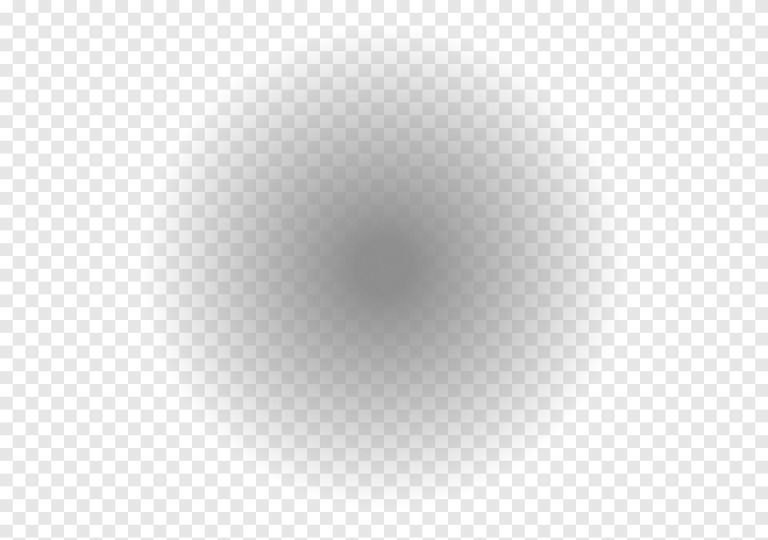
Reproduce this background procedurally as a WebGL 1 fragment shader.

```glsl
precision highp float;

uniform vec2 u_resolution;

// Lengths are fractions of the canvas height
const float CELL_SIZE = 0.023704;
const vec2 GLOW_CENTER = vec2(0.0, 0.4945);
const float GLOW_CORE = 0.052;
const float GLOW_RADIUS = 0.448;
const float GRAIN_ROWS = 360.0;
const float GRAIN_AMOUNT = 0.010;

const vec3 LIGHT_TILE = vec3(1.0);
const vec3 DARK_TILE = vec3(0.902);
const vec3 GLOW_COLOR = vec3(0.56);

float hash(vec2 p) {
  return fract(sin(dot(p, vec2(12.9898, 78.233))) * 43758.5453);
}

// Smooth checkerboard: 1 on light tiles, 0 on dark ones
float checker(vec2 cell, float pixel) {
  vec2 edge = abs(fract(cell * 0.5 + 0.25) - 0.5) * 2.0 - 0.5;
  vec2 side = clamp(edge / pixel, -0.5, 0.5) * 2.0;
  return 0.5 + 0.5 * side.x * side.y;
}

// Flat core with a linear falloff
float glow(vec2 p) {
  float r = length(p - GLOW_CENTER);
  return clamp((GLOW_RADIUS - r) / (GLOW_RADIUS - GLOW_CORE), 0.0, 1.0);
}

void main() {
  // Horizontally centred, measured downward from the top edge
  vec2 p = vec2(gl_FragCoord.x - 0.5 * u_resolution.x,
                u_resolution.y - gl_FragCoord.y) / u_resolution.y;

  float pixel = 1.0 / (u_resolution.y * CELL_SIZE);
  vec3 color = mix(DARK_TILE, LIGHT_TILE, checker(p / CELL_SIZE, pixel));

  // Soft grey glow with a faint grain
  float alpha = glow(p);
  color = mix(color, GLOW_COLOR, alpha);
  float grain = hash(floor(p * GRAIN_ROWS)) - 0.5;
  color += grain * GRAIN_AMOUNT * smoothstep(0.0, 0.3, alpha);

  gl_FragColor = vec4(color, 1.0);
}
```
